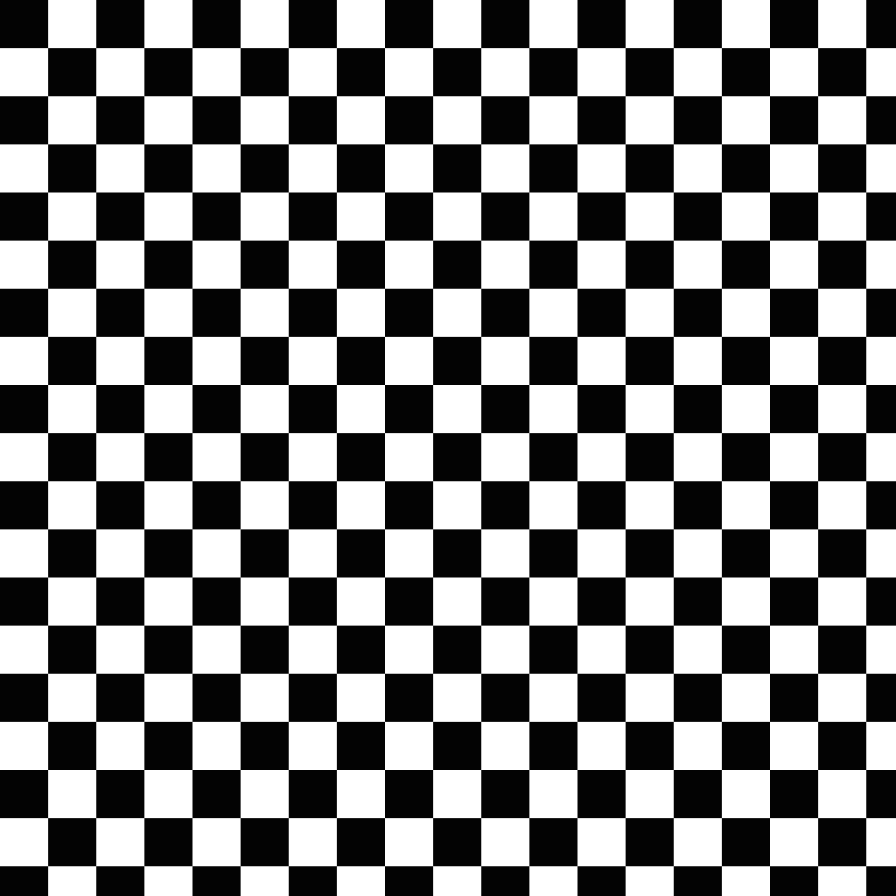
A WebGL 2 fragment shader for this pattern:

```glsl
#version 300 es
precision highp float;
// Black and white checkerboard, anchored at the top left corner.

#define CELL_SIZE (27.5 / 512.0)
#define DARK vec3(0.01)
#define LIGHT vec3(1.0)

uniform vec2 u_resolution;
out vec4 fragColor;

// Integral of a square wave that is +1 on even cells and -1 on odd ones.
vec2 waveIntegral(vec2 p) {
  return 1.0 - abs(mod(p, 2.0) - 1.0);
}

// Square wave per axis, averaged over a box of the given width.
vec2 filteredWave(vec2 p, float width) {
  return (waveIntegral(p + 0.5 * width) - waveIntegral(p - 0.5 * width)) / width;
}

void main() {
  // Cell coordinates, counted rightward and downward from the top left.
  float cellPixels = CELL_SIZE * u_resolution.y;
  vec2 fromTopLeft = vec2(gl_FragCoord.x, u_resolution.y - gl_FragCoord.y);
  vec2 cell = fromTopLeft / cellPixels;

  // The product of both waves is +1 on dark cells and -1 on light ones.
  vec2 wave = filteredWave(cell, 1.0 / cellPixels);
  float darkness = 0.5 + 0.5 * wave.x * wave.y;

  fragColor = vec4(mix(LIGHT, DARK, darkness), 1.0);
}
```
